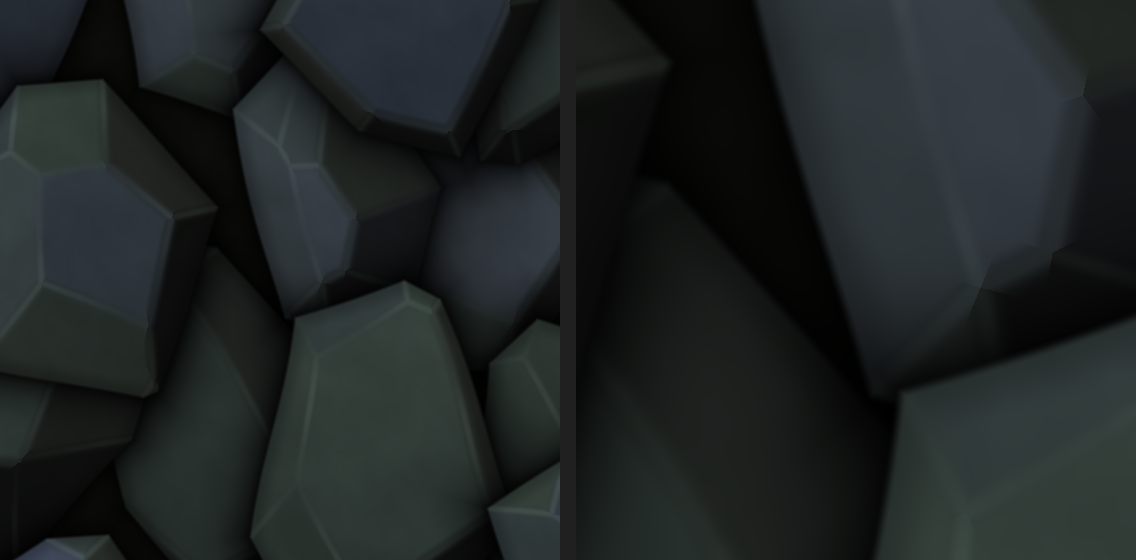
Left, the full canvas; right, a detail of the centre.
A WebGL 2 fragment shader for this texture:

```glsl
#version 300 es
precision highp float;
// Large chiselled boulders, stacked and overlapping over dark gaps.
// Each boulder is the lower envelope of tilted planes; boulders are painted
// one over another, each dropping a soft contact shadow on those below.
uniform vec2 u_resolution;
out vec4 fragColor;

const float TAU = 6.28318;
const int GRID = 5;
const int SIDES = 7;
const vec2 CELL = vec2(0.35, 0.42);
const vec3 LIGHT = vec3(-0.45, 0.35, 0.82);

struct Facet {
    float height;
    vec2 slope;
    vec3 colour;
};

float hash(vec2 cell, float salt) {
    vec3 v = fract(vec3(cell, salt) * vec3(0.1031, 0.1137, 0.0973) + 0.37);
    v += dot(v, v.yzx + 19.19);
    return fract((v.x + v.y) * v.z);
}

// Soft mottling from layered sines, about -1 to 1
float mottle(vec2 p) {
    float sum = 0.0;
    float amp = 0.5;
    for (int i = 0; i < 4; i++) {
        sum += amp * sin(p.x + 1.7 * sin(p.y)) * cos(p.y - 0.8 * sin(p.x));
        p = mat2(0.8, 0.6, -0.6, 0.8) * p * 1.9 + 2.3;
        amp *= 0.6;
    }
    return sum;
}

// Black crevice -> charcoal -> mossy grey -> slate
vec3 rockRamp(float tone) {
    vec3 c = mix(vec3(0.05, 0.055, 0.05), vec3(0.13, 0.14, 0.13), smoothstep(0.0, 0.33, tone));
    c = mix(c, vec3(0.18, 0.22, 0.20), smoothstep(0.33, 0.62, tone));
    return mix(c, vec3(0.225, 0.255, 0.285), smoothstep(0.65, 0.88, tone));
}

// Tone of a plane from its tilt, with a rare indigo tint
vec3 facetColour(vec2 slope, float bias, float tint) {
    float lit = dot(normalize(vec3(-slope, 1.0)), LIGHT);
    float tone = 0.14 + 0.8 * lit + bias;
    vec3 indigo = vec3(0.20, 0.225, 0.30) * (0.35 + 0.7 * tone);
    return mix(rockRamp(tone), indigo, 0.7 * smoothstep(0.8, 0.97, tint));
}

// Paints one boulder over the colour beneath it
vec3 paintBoulder(vec3 under, vec2 p, vec2 cell, float grain) {
    vec2 jitter = vec2(hash(cell, 1.0), hash(cell, 2.0)) - 0.5;
    float stagger = 0.5 * mod(cell.y, 2.0);
    vec2 centre = (cell + vec2(stagger, 0.5) + 0.45 * jitter) * CELL;
    vec2 q = p - centre;
    if (dot(q, q) > 0.5) return under;

    float turn = 0.7 * (hash(cell, 3.0) - 0.5);
    vec2 radii = vec2(mix(0.14, 0.22, hash(cell, 4.0)), mix(0.24, 0.37, hash(cell, 5.0)));
    q = mat2(cos(turn), -sin(turn), sin(turn), cos(turn)) * q;
    float stoneBias = 0.24 * (hash(cell, 6.0) - 0.5);

    // Top plane, then the sloping sides
    vec2 tilt = 0.35 * vec2(hash(cell, 7.0) - 0.5, hash(cell, 8.0) - 0.5);
    Facet low = Facet(mix(0.05, 0.19, hash(cell, 9.0)) + dot(tilt, q), tilt,
                      facetColour(tilt, stoneBias, hash(cell, 10.0)));
    Facet next = Facet(9.0, vec2(9.0), low.colour);
    float inside = 9.0;
    for (int i = 0; i < SIDES; i++) {
        float salt = 20.0 + 5.0 * float(i);
        float angle = TAU * (float(i) + 0.7 * hash(cell, salt)) / float(SIDES);
        vec2 dir = vec2(cos(angle), sin(angle));
        float reach = length(dir * radii) * mix(0.85, 1.08, hash(cell, salt + 1.0));
        float gap = reach - dot(dir, q);
        float steep = mix(0.4, 1.7, hash(cell, salt + 2.0));
        float bias = stoneBias - 0.1 + 0.25 * (hash(cell, salt + 3.0) - 0.5);
        vec2 slope = -steep * dir;
        Facet side = Facet(steep * gap, slope, facetColour(slope, bias, hash(cell, salt + 4.0)));
        inside = min(inside, gap);
        if (side.height < low.height) {
            next = low;
            low = side;
        } else if (side.height < next.height) {
            next = side;
        }
    }

    // Softened, worn ridges where two planes meet
    float ridge = (next.height - low.height) / max(length(next.slope - low.slope), 0.05);
    vec3 rock = mix(low.colour, next.colour, 0.5 * (1.0 - smoothstep(0.0, 0.016, ridge)));
    float wear = 0.6 + 0.4 * sin(23.0 * q.y + TAU * hash(cell, 11.0));
    rock += vec3(0.045, 0.055, 0.05) * wear * (1.0 - smoothstep(0.001, 0.009, ridge));
    rock *= (1.0 + 0.45 * q.y + 0.07 * grain) * mix(0.78, 1.0, smoothstep(0.0, 0.035, inside));

    // Contact shadow, then the solid shape
    under *= 1.0 - 0.85 * exp(min(inside, 0.0) / 0.04);
    return mix(under, rock, smoothstep(-0.004, 0.004, inside));
}

void main() {
    vec2 p = gl_FragCoord.xy / u_resolution;
    float grain = mottle(p * 17.0);
    p += 0.008 * sin(p.yx * vec2(11.0, 9.0) + vec2(0.6, 2.1));

    // Olive earth in the gaps
    vec3 colour = vec3(0.095, 0.10, 0.08) * (1.0 + 0.3 * grain);

    // A stride through the grid scatters the stacking order
    int count = GRID * GRID;
    for (int k = 0; k < count; k++) {
        int id = (k * 7) % count;
        vec2 cell = vec2(float(id % GRID), float(id / GRID)) - 1.0;
        colour = paintBoulder(colour, p, cell, grain);
    }
    fragColor = vec4(clamp(colour, 0.0, 1.0), 1.0);
}
```
